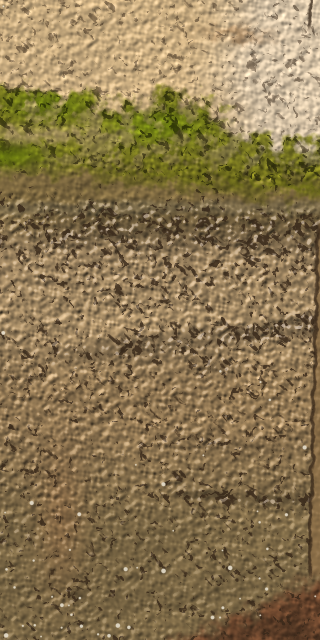
A Shadertoy shader for this texture:

```glsl
// Weathered concrete wall: pale top, mossy ledge, pitted tan layers, a crack and red soil.
// Depth gradients set the tone; value noise carves lit grain and banded dark pits.
// Coordinates: x 0..1 rightward, y 0..2 downward.
#define GRAIN_FREQ 62.0
#define RELIEF 1.0
#define PIT_FREQ 52.0
#define PIT_DARKNESS 0.8
#define CHIP_CELLS 34.0
#define PALE vec3(0.77, 0.66, 0.49)
#define TAN vec3(0.63, 0.53, 0.385)
#define OLIVE vec3(0.49, 0.41, 0.25)
#define SHADOW vec3(0.21, 0.15, 0.095)
#define MOSS vec3(0.40, 0.40, 0.09)
#define SOIL vec3(0.36, 0.22, 0.14)

float hash(vec2 p) {
    vec3 q = fract(vec3(p.xyx) * 0.1031);
    q += dot(q, q.yzx + 33.33);
    return fract((q.x + q.y) * q.z);
}

float noise(vec2 p) {
    vec2 i = floor(p), f = fract(p);
    f = f * f * (3.0 - 2.0 * f);
    return mix(mix(hash(i), hash(i + vec2(1, 0)), f.x),
               mix(hash(i + vec2(0, 1)), hash(i + vec2(1, 1)), f.x), f.y);
}

// Layered noise centred on zero
float fbm(vec2 p) {
    float sum = -0.5, amp = 0.533;
    for (int i = 0; i < 4; i++) {
        sum += amp * noise(p);
        p = mat2(1.6, 1.2, -1.2, 1.6) * p + 17.3;
        amp *= 0.5;
    }
    return sum;
}

// Rotated fine surface height
float grain(vec2 p) {
    p = mat2(0.8, 0.6, -0.6, 0.8) * p * GRAIN_FREQ;
    return 0.6 * noise(p) + 0.4 * noise(p.yx * 1.8 + 9.0);
}

// Soft elliptical spot
float spot(vec2 p, float x, float y, float w, float h) {
    vec2 q = (p - vec2(x, y)) / vec2(w, h);
    return exp(-dot(q, q));
}

float band(float y, float top, float end, float soft) {
    return smoothstep(top - soft, top + soft, y) * smoothstep(end + soft, end - soft, y);
}

// Scattered pale chips, one candidate per cell
float chips(vec2 p, float chance, float pixel) {
    p *= CHIP_CELLS;
    vec2 cell = floor(p);
    float size = mix(0.06, 0.22, pow(hash(cell + 5.1), 3.0)), blur = pixel * CHIP_CELLS;
    vec2 centre = 0.3 + 0.4 * vec2(hash(cell + 1.7), hash(cell + 8.3));
    return step(hash(cell), chance) * (1.0 - smoothstep(size - blur * 0.5, size + blur, length(p - cell - centre)));
}

void mainImage(out vec4 fragColor, in vec2 fragCoord) {
    vec2 uv = fragCoord / iResolution.xy, p = vec2(uv.x, 2.0 - 2.0 * uv.y);
    float x = p.x, y = p.y, pixel = 1.0 / iResolution.x;
    float cloud = fbm(p * vec2(4, 7)), ragged = fbm(p * 30.0 + 3.0);
    float streak = fbm(vec2(x * 5.0, y * 45.0 + x * 5.0));

    // Wall tones by depth
    float upper = 1.0 - smoothstep(0.46, 0.56, y + ragged * 0.06);
    vec3 pale = mix(PALE, vec3(0.82, 0.745, 0.635), smoothstep(0.6, 0.85, x + cloud * 0.2));
    vec3 col = mix(OLIVE, TAN, smoothstep(0.62, 0.8, y));
    col = mix(col, vec3(0.56, 0.46, 0.32), smoothstep(1.0, 1.25, y));
    col = mix(col, vec3(0.48, 0.405, 0.27), smoothstep(1.3, 1.7, y));
    col = mix(col, pale, upper) * (1.0 + 0.12 * cloud + 0.2 * streak);
    col = mix(col, vec3(0.47, 0.43, 0.34), 0.4 * band(y + ragged * 0.03, 0.63, 0.67, 0.012));
    col = mix(col, vec3(0.60, 0.40, 0.26), 0.3 * spot(p, 0.19, 1.63, 0.07, 0.2));
    col = mix(col, vec3(0.50, 0.35, 0.20), 0.5 * spot(p, 0.74, 0.11 + ragged * 0.08, 0.1, 0.02));

    // Pit density: weathered courses and dark streaks
    float course = (y - 1.145 + 0.13 * x + cloud * 0.03) / 0.04;
    float ledge = band(y - 0.05 * x, 0.52, 0.61, 0.03);
    float density = 0.36 + 0.35 * cloud - 0.4 * ledge + 0.2 * band(y, 0.68, 0.92, 0.06);
    density += 0.42 * band(y + ragged * 0.06, 0.64, 0.77, 0.04) * smoothstep(-0.1, 0.35, x);
    density += (0.3 + 0.35 * x) * exp(-course * course) * smoothstep(0.0, 0.25, x);
    density += 0.4 * spot(p, 0.68, 1.15, 0.08, 0.035) + 0.7 * spot(p, 0.63, 1.545, 0.1, 0.016);
    density += 0.6 * spot(p, 0.88, 1.565, 0.14, 0.02) + 0.3 * spot(p, 0.67, 1.38, 0.14, 0.025);
    density += 0.7 * spot(p, 0.24, 1.86, 0.035, 0.025) + 0.3 * spot(p, 0.05, 1.66, 0.08, 0.03);
    density = clamp(density, 0.0, 1.1);
    col *= 1.0 - 0.22 * smoothstep(0.45, 1.0, density);

    // Narrow smooth strip right of the seam
    float seam = mix(0.993, 0.968, clamp((y - 0.7) / 1.1, 0.0, 1.0)) + 0.02 * ragged;
    float lower = band(y, 0.7, 1.8, 0.02);
    float strip = lower * smoothstep(-pixel, pixel, x - seam);
    col = mix(col, vec3(0.54, 0.43, 0.28), strip);

    // Moss with ragged borders and a smooth patch on the left
    float mossTop = mix(0.285, 0.45, smoothstep(0.52, 0.88, x)) + 0.05 * spot(p, 0.35, y, 0.1, 1.0);
    float moss = band(y + ragged * 0.13, mossTop, 0.525 + 0.1 * x, 0.03);
    moss *= 0.6 + 0.4 * smoothstep(-0.12, 0.1, ragged + cloud * 0.3);
    moss *= 1.0 - 0.5 * spot(p, 0.1, 0.415, 0.25, 0.03);
    float smear = spot(p, 0.02, 0.485, 0.12, 0.04);
    float vivid = smear + spot(p, 0.15, 0.325, 0.14, 0.05) + spot(p, 0.5, 0.39, 0.16, 0.06);
    vec3 mossTone = mix(MOSS, vec3(0.36, 0.43, 0.03), min(vivid, 1.0));
    col = mix(col, mossTone * (1.0 + 0.8 * ragged), min(moss + 0.5 * smear, 0.92));

    // Reddish soil in the lower right corner
    float soil = smoothstep(-0.04, 0.05, y - 2.03 + 0.44 * (x - 0.5) + ragged * 0.1);
    col = mix(col, SOIL * (1.0 + ragged), soil * 0.85);

    // Lit grain, pits and bright flakes
    vec2 toLight = vec2(-0.0032, -0.0042);
    float lit = grain(p + toLight) - grain(p - toLight);
    float rough = (1.0 - 0.5 * ledge) * (1.0 - 0.7 * strip) * (1.0 - 0.6 * smear);
    rough *= mix(1.0, 0.65, smoothstep(1.3, 1.8, y)) * mix(1.0, 0.6, upper);
    col *= 1.0 - RELIEF * rough * lit;
    vec2 q = p * PIT_FREQ + 2.0 * ragged;
    float hollow = 0.4 * noise(q) + 0.38 * noise(q.yx * 1.9 + 21.0) + 0.22 * noise(q * 3.1);
    float rim = 0.76 - 0.25 * density - 0.06 * moss;
    float pit = smoothstep(rim - 0.04, rim + 0.1, hollow) * (1.0 - strip) * (1.0 - 0.6 * smear);
    pit *= PIT_DARKNESS * (1.0 - 0.4 * upper * (1.0 - moss));
    col = mix(col, mix(SHADOW, mossTone * 0.4, moss), pit);
    float flake = smoothstep(0.12, 0.36, -lit) * density * (1.0 - moss) * (1.0 - soil);
    col = mix(col, vec3(0.84, 0.77, 0.69), 0.75 * flake * rough);

    // Pale chips, mostly low and left
    float chance = 0.02 * smoothstep(0.9, 1.3, y) + 0.16 * smoothstep(1.6, 1.95, y) * (1.0 - 0.8 * x);
    col = mix(col, vec3(0.90, 0.87, 0.80), 0.9 * chips(p, chance, pixel));

    // Cracks along the right side
    float gap = mix(abs(x - 0.97 - 0.03 * ragged), abs(x - seam), step(0.5, y));
    float crack = max(lower, 1.0 - smoothstep(0.07, 0.11, y)) * (1.0 - smoothstep(0.002, 0.002 + 2.0 * pixel, gap));
    fragColor = vec4(clamp(mix(col, SHADOW, 0.75 * crack), 0.0, 1.0), 1.0);
}
```
